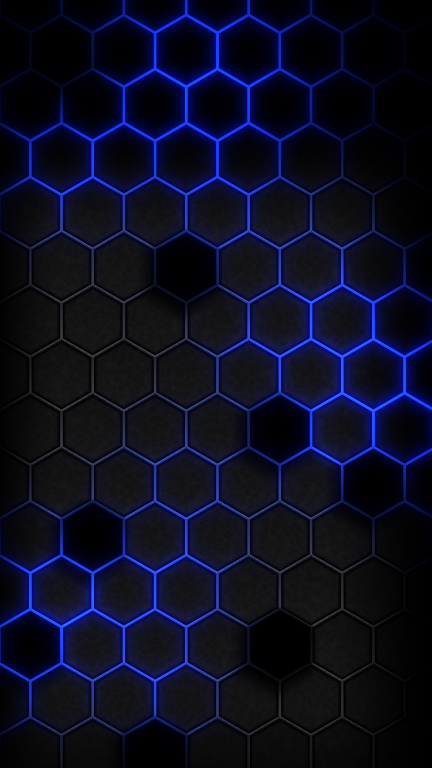
A Shadertoy shader for this pattern:

```glsl
// Dark stone hexagon tiles with blue light leaking through the seams.
// A hex distance gives seams and halos; soft pools of light decide which
// seams glow, and a short list of missing tiles leaves shadowed holes.
#define TILE 0.1444
#define ORIGIN vec2(0.1424, 0.9097)
#define SEAM 0.021
#define HALO_FALLOFF 9.0
#define STONE vec3(0.088, 0.088, 0.09)
#define BEVEL vec3(0.29, 0.29, 0.31)
#define HALO_BLUE vec3(0.015, 0.045, 0.66)
#define SEAM_BLUE vec3(0.13, 0.36, 1.0)

const vec2 GRID = vec2(1.0, 1.73205);

// Pools of light: centre, radius, strength, in canvas widths
const vec4 POOLS[12] = vec4[12](
    vec4(0.46, 1.58, 0.28, 1.00), vec4(0.14, 1.40, 0.15, 0.60),
    vec4(0.52, 1.27, 0.12, 0.30), vec4(0.92, 0.85, 0.20, 1.00),
    vec4(0.77, 1.06, 0.17, 0.65), vec4(0.58, 0.97, 0.11, 0.40),
    vec4(0.72, 0.76, 0.12, 0.50), vec4(0.15, 0.41, 0.15, 1.00),
    vec4(0.41, 0.42, 0.14, 0.55), vec4(0.37, 0.20, 0.13, 0.55),
    vec4(0.43, 0.66, 0.17, 0.40), vec4(0.06, 0.25, 0.13, 0.70));

// Missing tiles: column, row
const vec2 HOLES[8] = vec2[8](
    vec2(2.0, 2.0), vec2(3.5, -1.0), vec2(5.0, -2.0), vec2(0.5, -3.0),
    vec2(3.5, -5.0), vec2(-0.5, -5.0), vec2(1.5, -7.0), vec2(0.0, 6.0));

float hexDist(vec2 q) {
    q = abs(q);
    return max(q.x, dot(q, vec2(0.5, 0.866025)));
}

// Offset from the centre of the nearest tile
vec2 hexLocal(vec2 q) {
    vec2 a = mod(q + 0.5 * GRID, GRID) - 0.5 * GRID;
    vec2 b = mod(q, GRID) - 0.5 * GRID;
    return dot(a, a) < dot(b, b) ? a : b;
}

vec2 hash2(vec2 c) {
    return fract(sin(vec2(dot(c, vec2(127.1, 311.7)), dot(c, vec2(269.5, 183.3)))) * 4375.85);
}

float cellular(vec2 q) {
    vec2 base = floor(q), f = fract(q);
    float nearest = 2.0;
    for (int y = -1; y <= 1; y++)
        for (int x = -1; x <= 1; x++) {
            vec2 n = vec2(x, y);
            nearest = min(nearest, length(n + hash2(base + n) - f));
        }
    return nearest;
}

float lightAt(vec2 p) {
    float light = 0.0;
    for (int i = 0; i < 12; i++) {
        vec2 d = (p - POOLS[i].xy) / POOLS[i].z;
        light += POOLS[i].w * exp(-dot(d, d));
    }
    vec2 unlit = (p - vec2(0.14, 1.62)) / 0.11;
    light *= 1.0 - 0.85 * exp(-dot(unlit, unlit));
    return min(light, 1.15);
}

// 1 on whole tiles, 0 in holes, with a soft shadow falling to the lower left
float tilesPresent(vec2 q) {
    float present = 1.0;
    for (int i = 0; i < 8; i++) {
        vec2 d = q - HOLES[i] * vec2(1.0, 0.866025);
        float hole = 1.0 - smoothstep(0.48, 0.56, hexDist(d));
        float shadow = 1.0 - smoothstep(0.40, 0.75, hexDist(d + vec2(0.08, 0.12)));
        present *= 1.0 - max(hole, 0.85 * shadow);
    }
    return present;
}

void mainImage(out vec4 fragColor, in vec2 fragCoord) {
    vec2 p = fragCoord / iResolution.x;
    vec2 q = (p - ORIGIN) / TILE;
    vec2 local = hexLocal(q);
    float edge = 0.5 - hexDist(local);
    float aa = 0.6 / (iResolution.x * TILE);

    float light = lightAt(p);
    float present = tilesPresent(q);
    float seam = 1.0 - smoothstep(SEAM - aa, SEAM + aa, edge);

    // Stone fades out at the top and toward both sides
    float ambient = (1.0 - smoothstep(1.22, 1.5, p.y))
                  * smoothstep(-0.04, 0.15, p.x)
                  * (1.0 - smoothstep(0.74, 1.0, p.x))
                  * smoothstep(-0.15, 0.2, p.y);

    // Rough stone face
    vec2 grain = q * 9.0 + 0.5 * sin(q.yx * 5.0);
    float rough = 0.75 + 0.3 * cellular(grain) + 0.25 * cellular(grain * vec2(2.1, 3.3));
    float face = smoothstep(0.02, 0.09, edge) * (0.9 - 0.25 * local.y);
    vec3 color = STONE * rough * face * ambient * present;

    // Bevelled rim, brighter on the lower sides
    float rim = seam * (0.65 - 0.5 * local.y);
    color += BEVEL * rim * ambient * (0.15 + 0.85 * present) * (1.0 - 0.6 * min(light, 1.0));

    // Blue halo and glowing seams
    color += HALO_BLUE * light * exp(-edge * HALO_FALLOFF) * (0.6 + 0.4 * present);
    color += SEAM_BLUE * seam * light * 0.75;

    fragColor = vec4(min(color, 1.0), 1.0);
}
```
